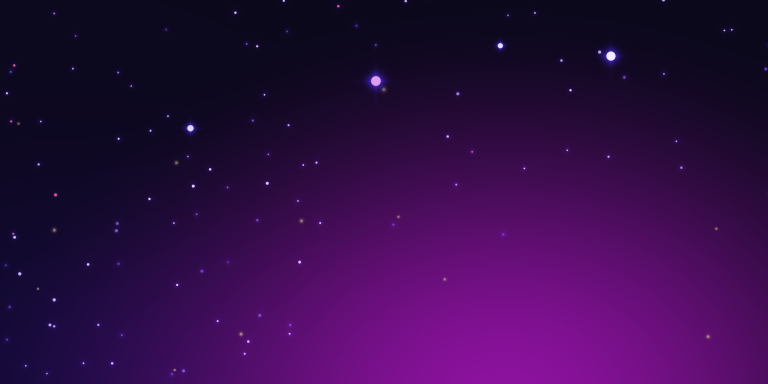
Reproduce this background procedurally as a WebGL 1 fragment shader.

```glsl
precision highp float;
// Night sky with a magenta glow from below, scattered stars and soft golden motes.
uniform vec2 u_resolution;

float hash(vec2 p) {
    return fract(sin(dot(p, vec2(127.1, 311.7))) * 43758.5453);
}

// Filled disk with an edge one canvas pixel wide
float disk(float dist, float radius) {
    float pixel = 1.0 / u_resolution.y;
    return 1.0 - smoothstep(radius - 0.5 * pixel, radius + pixel, dist);
}

vec3 sky(vec2 p) {
    float dist = length((p - vec2(1.32, -0.05)) * vec2(0.75, 1.0));
    float glow = 1.0 - smoothstep(0.0, 1.05, dist);
    vec3 color = mix(vec3(0.045, 0.03, 0.11), vec3(0.55, 0.07, 0.62), glow);
    // Indigo haze in the lower left corner
    return color + vec3(0.04, 0.01, 0.12) * exp(-4.0 * dot(p - vec2(0.15, 0.0), p - vec2(0.15, 0.0)));
}

// Small stars: dense on the left, only near the top on the right
vec3 addStars(vec3 color, vec2 p) {
    for (int i = 0; i < 2; i++) {
        float layer = float(i);
        float size = 0.09 + 0.03 * layer;
        vec2 cell = floor(p / size) + 37.0 * layer;
        vec2 offset = 0.15 + 0.7 * vec2(hash(cell + 1.3), hash(cell + 4.7));
        vec2 center = (cell - 37.0 * layer + offset) * size;
        float right = smoothstep(0.7, 1.0, center.x);
        float density = mix(0.42, 0.24 * smoothstep(0.3, 0.75, center.y), right);
        float shown = step(hash(cell + 8.1), density);
        float tone = hash(cell + 2.9);
        vec3 tint = mix(vec3(0.5, 0.28, 0.85), vec3(0.95, 0.88, 1.0), smoothstep(0.1, 0.5, tone));
        tint = mix(tint, vec3(0.9, 0.3, 0.4), step(0.9, tone));
        float dist = length(p - center);
        float radius = mix(0.0012, 0.0036, pow(hash(cell + 6.2), 2.0));
        color = mix(color, tint, shown * disk(dist, radius) * (0.45 + 0.5 * tone));
        color += shown * vec3(0.12, 0.06, 0.3) * exp(-dist / 0.004);
    }
    return color;
}

// Blurred golden motes, thinning out with height
vec3 addMotes(vec3 color, vec2 p) {
    vec2 cell = floor(p / 0.18);
    vec2 offset = 0.2 + 0.6 * vec2(hash(cell + 11.4), hash(cell + 15.8));
    vec2 center = (cell + offset) * 0.18;
    float shown = step(hash(cell + 19.6), 0.6 - 0.65 * center.y);
    float radius = mix(0.006, 0.015, hash(cell + 23.2));
    float dist = length(p - center);
    float strength = shown * (0.6 - 0.35 * center.y);
    color = mix(color, vec3(0.55, 0.42, 0.4), strength * (1.0 - smoothstep(0.0, radius, dist)));
    return mix(color, vec3(0.85, 0.75, 0.6), strength * disk(dist, radius * 0.25));
}

// Bright star with a blue halo and four short rays
vec3 addSparkle(vec3 color, vec2 p, vec2 center, float radius, vec3 tint) {
    vec2 q = abs(p - center) / radius;
    float dist = length(q);
    float rays = exp(-4.0 * min(q.x, q.y) - 0.9 * max(q.x, q.y));
    color += vec3(0.2, 0.12, 0.75) * (exp(-0.7 * dist * dist) + 0.6 * rays);
    return mix(color, tint, disk(dist * radius, radius * 0.75));
}

void main() {
    vec2 p = gl_FragCoord.xy / u_resolution.y;
    vec3 color = addMotes(addStars(sky(p), p), p);
    color = addSparkle(color, p, vec2(0.979, 0.789), 0.016, vec3(0.88, 0.62, 0.9));
    color = addSparkle(color, p, vec2(1.591, 0.854), 0.015, vec3(0.95, 0.92, 0.98));
    color = addSparkle(color, p, vec2(0.496, 0.666), 0.010, vec3(0.88, 0.84, 1.0));
    color = addSparkle(color, p, vec2(1.303, 0.881), 0.008, vec3(0.9, 0.87, 1.0));
    gl_FragColor = vec4(color, 1.0);
}
```
